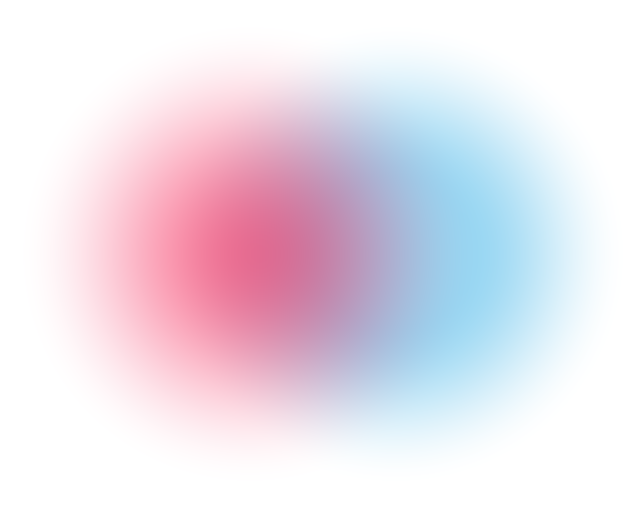
This background is drawn by a WebGL 1 fragment shader. Its source:

```glsl
precision highp float;

// Two soft overlapping glows on white: a sky-blue disc on the right and
// a rose disc on the left. Each is a radial falloff used as opacity, and
// the rose is laid over the blue so that they blend to mauve between.

uniform vec2 u_resolution;

// Positions and radii are in canvas heights, measured from the centre.
const vec3 PAPER = vec3(1.0);

const vec3 BLUE = vec3(0.595, 0.840, 0.950);
const vec2 BLUE_CENTRE = vec2(0.149, 0.002);
const float BLUE_CORE = 0.139;
const float BLUE_RADIUS = 0.458;
const float BLUE_OPACITY = 1.0;

const vec3 ROSE = vec3(0.960, 0.170, 0.360);
const vec2 ROSE_CENTRE = vec2(-0.137, 0.002);
const float ROSE_CORE = 0.0;
const float ROSE_RADIUS = 0.461;
const float ROSE_OPACITY = 0.66;

// Full strength inside the core, fading smoothly to zero at the radius.
float glow(vec2 point, vec2 centre, float core, float radius) {
  return 1.0 - smoothstep(core, radius, distance(point, centre));
}

void main() {
  vec2 point = (gl_FragCoord.xy - 0.5 * u_resolution) / u_resolution.y;

  float blueCover = BLUE_OPACITY * glow(point, BLUE_CENTRE, BLUE_CORE, BLUE_RADIUS);
  float roseCover = ROSE_OPACITY * glow(point, ROSE_CENTRE, ROSE_CORE, ROSE_RADIUS);

  // Layers from back to front
  vec3 colour = mix(PAPER, BLUE, blueCover);
  colour = mix(colour, ROSE, roseCover);

  gl_FragColor = vec4(colour, 1.0);
}
```
